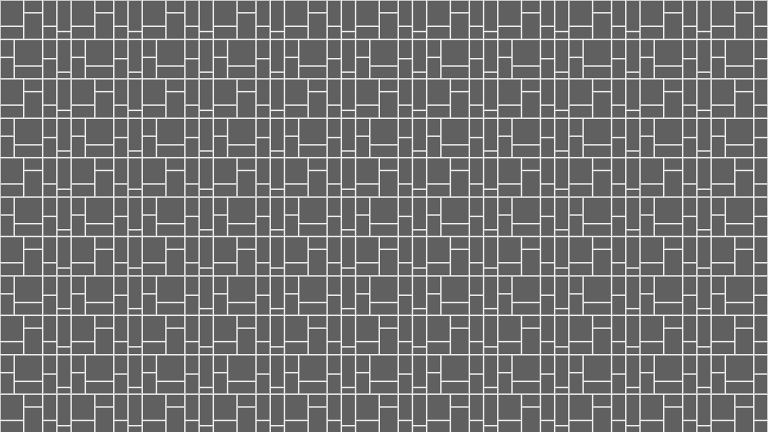
Write a WebGL 2 fragment shader that draws this pattern.

```glsl
#version 300 es
precision highp float;

uniform vec2 u_resolution;
out vec4 fragColor;

// Lengths are fractions of the canvas height
const float REPEATS_ACROSS = 10.8;
const float ROWS_DOWN = 10.96;
const float LINE_WIDTH = 0.0034;
const float RIM_WIDTH = 0.0019;

const vec3 TILE_COLOR = vec3(0.378);
const vec3 RIM_COLOR = vec3(0.335);
const vec3 GROUT_COLOR = vec3(0.95);

// Right edges of the four columns, as fractions of the repeat
const vec4 EDGES_EVEN = vec4(1.0 / 3.0, 0.6, 0.8, 1.0);
const vec4 EDGES_ODD = vec4(0.2, 0.6, 0.8, 1.0);

// Height of the joint in each column, measured down from the row top
const vec4 JOINTS_EVEN = vec4(0.667, 0.325, 0.667, 0.80);
const vec4 JOINTS_ODD = vec4(0.455, 0.675, 0.49, 0.83);

// Distance to the nearest grout centre line
float groutDistance(vec2 p, vec2 cellSize) {
    vec2 grid = p / cellSize;
    vec2 local = fract(grid);
    bool odd = mod(floor(grid.y), 2.0) > 0.5;
    vec4 edges = odd ? EDGES_ODD : EDGES_EVEN;
    vec4 joints = odd ? JOINTS_ODD : JOINTS_EVEN;

    // Find the column that holds this point
    float left = 0.0;
    float right = edges.x;
    float joint = joints.x;
    for (int i = 1; i < 4; i++) {
        if (local.x >= edges[i - 1]) {
            left = edges[i - 1];
            right = edges[i];
            joint = joints[i];
        }
    }

    float side = min(local.x - left, right - local.x);
    float level = min(min(local.y, 1.0 - local.y), abs(local.y - joint));
    return min(side * cellSize.x, level * cellSize.y);
}

// Share of a pixel covered by a band centred on distance zero
float bandCoverage(float d, float halfWidth, float pixel) {
    float inner = max(d - 0.5 * pixel, -halfWidth);
    float outer = min(d + 0.5 * pixel, halfWidth);
    return clamp((outer - inner) / pixel, 0.0, 1.0);
}

void main() {
    float pixel = 1.0 / u_resolution.y;
    vec2 p = gl_FragCoord.xy * pixel;
    p.y = 1.0 - p.y;
    float aspect = u_resolution.x / u_resolution.y;
    vec2 cellSize = vec2(aspect / REPEATS_ACROSS, 1.0 / ROWS_DOWN);

    float d = groutDistance(p, cellSize);
    float grout = bandCoverage(d, 0.5 * LINE_WIDTH, pixel);
    float rim = bandCoverage(d, 0.5 * LINE_WIDTH + RIM_WIDTH, pixel) - grout;

    // Blend by area so thin lines keep their weight
    vec3 color = TILE_COLOR;
    color += (RIM_COLOR - TILE_COLOR) * rim;
    color += (GROUT_COLOR - TILE_COLOR) * grout;
    fragColor = vec4(color, 1.0);
}
```
